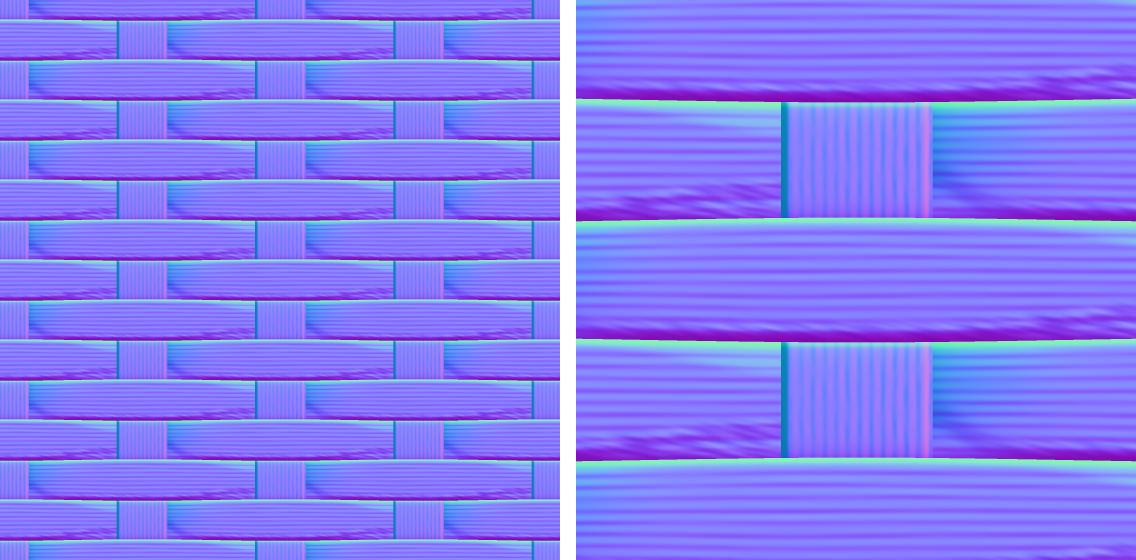
Left: the whole. Right: its middle third, enlarged.
This texture map is drawn by a Shadertoy shader. Its source:

```glsl
// Tangent-space normal map of a wicker weave: long flat horizontal strands
// passing over short ribbed uprights, staggered by half a cell on every row.
// Surface slopes are summed per strand, then encoded as a unit normal.

const float TAU = 6.2831853;
const vec2 CELLS = vec2(2.025, 14.0);   // cells across, rows down
const vec2 OFFSET = vec2(-0.422, 0.5);
const float UPRIGHT_WIDTH = 0.183;      // share of one cell
const int SAMPLES = 3;                  // supersampling per axis

vec2 hashGradient(vec2 cell) {
    float h = fract(sin(dot(cell, vec2(127.1, 311.7))) * 43758.5);
    return vec2(cos(TAU * h), sin(TAU * h));
}

float gradientNoise(vec2 p) {
    vec2 i = floor(p), f = fract(p);
    vec2 w = f * f * f * (f * (f * 6.0 - 15.0) + 10.0);
    vec2 e = vec2(1.0, 0.0);
    float a = dot(hashGradient(i), f);
    float b = dot(hashGradient(i + e.xy), f - e.xy);
    float c = dot(hashGradient(i + e.yx), f - e.yx);
    float d = dot(hashGradient(i + e.xx), f - e.xx);
    return mix(mix(a, b, w.x), mix(c, d, w.x), w.y);
}

// Bell-shaped falloff around zero.
float bell(float distance, float width) {
    float d = distance / width;
    return exp(-d * d);
}

// Fine parallel grooves with slightly uneven spacing and depth.
float grooves(float across, float along, float count, float depth) {
    float wobble = 0.7 * gradientNoise(vec2(along * 4.0, across * 6.0));
    float strength = 0.9 + 0.9 * gradientNoise(vec2(along * 6.0, across * count + 9.0));
    float wave = sin(TAU * across * count + wobble);
    return depth * strength * (wave - 0.3 * wave * wave);
}

// Horizontal strand: s runs 0..1 along it, v runs -1..1 from bottom to top.
vec2 strandSlope(float s, float v) {
    float leftEnd = 1.0 - smoothstep(0.0, 0.3, s);
    float rightEnd = smoothstep(0.6, 1.0, s);
    float middle = (1.0 - leftEnd) * (1.0 - rightEnd);
    float fromTop = 1.0 - v;
    float fromBottom = 1.0 + v;

    vec2 slope = vec2(0.06, -0.03 + 0.09 * v);
    slope.y += grooves(0.5 * v, s, 10.0, 0.19);

    // Thin lit upper rim, with shoulders that widen towards both ends.
    slope.y += 2.6 * bell(fromTop, 0.085);
    slope.y += 0.55 * leftEnd * exp(-fromTop / 0.4);
    float shoulder = 1.0 - 0.42 * rightEnd * rightEnd;
    slope.y += 0.4 * rightEnd * smoothstep(shoulder - 0.2, shoulder, v);

    // The left end rounds off and dives under the neighbouring upright.
    slope.x -= 0.38 * leftEnd * leftEnd * smoothstep(-1.0, 0.3, v);
    slope.x -= 0.4 * exp(-s / 0.02) * smoothstep(-0.9, -0.2, v);

    // Dark lower rim, deepest along the middle of the strand.
    slope.y -= (0.7 + 1.5 * middle) * bell(fromBottom, 0.12);

    // A crease climbs from the lower rim at each end; it stays soft on the left.
    float corner = 1.0 - smoothstep(0.0, 0.15, s);
    float crease = -0.9 + 0.34 * rightEnd + 0.6 * corner * corner;
    float depth = mix(0.4, 0.26, leftEnd);
    slope.y -= depth * bell(v - crease, mix(0.1, 0.24, leftEnd));
    slope.x -= 0.2 * corner * bell(v - crease, 0.3);

    // Slanted wrinkles along the lower edge, strongest towards the right.
    float wrinkle = gradientNoise(vec2(s * 30.0 + v * 6.0, v * 9.0 + s * 12.0));
    float wrinkleArea = 1.0 - smoothstep(crease + 0.05, crease + 0.35, v);
    slope += vec2(0.2, 0.55) * wrinkle * wrinkleArea * (1.0 - 0.8 * leftEnd);
    return slope;
}

// Upright: s runs 0..1 from left to right, v runs -1..1 from bottom to top.
vec2 uprightSlope(float s, float v) {
    vec2 slope = vec2(0.05 + 0.06 * s, -0.02 + 0.05 * v);
    slope.x += grooves(s, 0.5 * v, 13.0, 0.13 + 0.14 * s);
    slope.x -= 2.6 * (1.0 - smoothstep(0.02, 0.06, s));
    slope.x += 0.6 * bell(s - 0.965, 0.018);
    slope.y += 0.9 * bell(1.0 - v, 0.07);
    slope.y += 0.3 * exp(-(1.0 - v) / 0.2);
    slope.y -= 0.4 * exp(-(1.0 + v) / 0.12);
    return slope;
}

vec3 weaveNormal(vec2 uv) {
    vec2 p = uv * CELLS + OFFSET;

    // Strands swell where they cross the uprights of adjacent rows.
    float strandCentre = 0.5 + 0.5 * UPRIGHT_WIDTH;
    p.y -= 0.02 * cos(TAU * (p.x - strandCentre)) * cos(0.5 * TAU * p.y);

    float row = floor(p.y);
    float v = 2.0 * fract(p.y) - 1.0;
    float u = fract(p.x + 0.5 * (1.0 - mod(row, 2.0)));

    vec2 slope = u < UPRIGHT_WIDTH
        ? uprightSlope(u / UPRIGHT_WIDTH, v)
        : strandSlope((u - UPRIGHT_WIDTH) / (1.0 - UPRIGHT_WIDTH), v);
    return normalize(vec3(slope, 1.0));
}

void mainImage(out vec4 fragColor, in vec2 fragCoord) {
    vec3 colour = vec3(0.0);
    for (int j = 0; j < SAMPLES; j++) {
        for (int i = 0; i < SAMPLES; i++) {
            vec2 jitter = (vec2(i, j) + 0.5) / float(SAMPLES) - 0.5;
            vec3 normal = weaveNormal((fragCoord + jitter) / iResolution.xy);
            colour += 0.5 + 0.5 * normal;
        }
    }
    fragColor = vec4(colour / float(SAMPLES * SAMPLES), 1.0);
}
```
